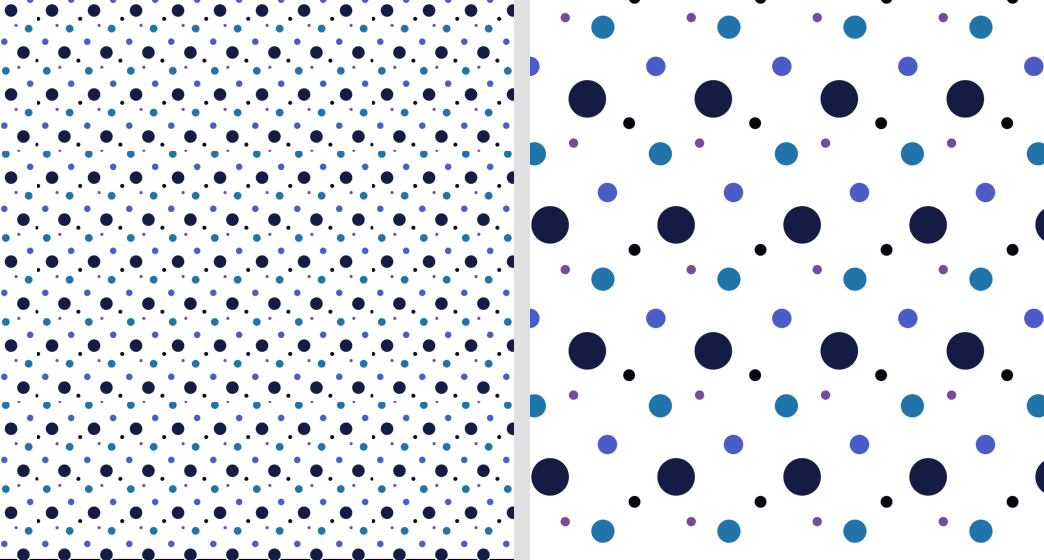
Left: the whole. Right: its middle third, enlarged.
A WebGL 1 fragment shader for this pattern:

```glsl
precision highp float;
// Staggered rows of navy, teal, periwinkle, black and violet dots on white.

uniform vec2 u_resolution;

// Lengths are in dot spacings, measured from the top left corner.
#define ROWS 13.333               // spacings over the canvas height
#define TILE vec2(7.976, 5.979)   // swatch size, trimmed a little short
#define SEAM vec2(0.873, 3.594)   // corner of one swatch
#define NAVY vec3(0.080, 0.110, 0.265)
#define TEAL vec3(0.130, 0.455, 0.665)
#define PERIWINKLE vec3(0.295, 0.360, 0.785)
#define VIOLET vec3(0.460, 0.300, 0.610)
#define INK vec3(0.025, 0.025, 0.060)
#define EDGE_LINE 0.026           // thickness of the bottom line
#define LINE_GAP 0.185            // clearance of the line around navy dots

// Distance to the nearest centre on a lattice one wide and two high.
float latticeDistance(vec2 p, vec2 centre) {
  vec2 cell = vec2(1.0, 2.0);
  return length(mod(p - centre + 0.5 * cell, cell) - 0.5 * cell);
}

// Distance to the dots of two alternating rows.
float rowPair(vec2 p, vec2 first, vec2 second) {
  return min(latticeDistance(p, first), latticeDistance(p, second));
}

float coverage(float dist, float radius, float soft) {
  return 1.0 - smoothstep(-soft, soft, dist - radius);
}

void main() {
  float pixel = ROWS / u_resolution.y;
  float soft = 0.75 * pixel;
  vec2 p = vec2(gl_FragCoord.x, u_resolution.y - gl_FragCoord.y) * pixel;

  // Repeat the swatch; dots that cross its seams are slightly clipped.
  vec2 t = mod(p - SEAM, TILE);

  float navy = rowPair(t, vec2(0.366, 0.635), vec2(0.661, 1.635));
  float teal = rowPair(t, vec2(0.785, 1.066), vec2(0.241, 0.071));
  float peri = rowPair(t, vec2(0.205, 1.377), vec2(0.821, 0.378));
  float ink = rowPair(t, vec2(0.036, 0.833), vec2(0.993, 1.828));
  float violet = rowPair(t, vec2(0.486, 0.990), vec2(0.552, 1.986));

  vec3 color = vec3(1.0);
  color = mix(color, VIOLET, coverage(violet, 0.037, soft));
  color = mix(color, INK, coverage(ink, 0.047, soft));
  color = mix(color, PERIWINKLE, coverage(peri, 0.077, soft));
  color = mix(color, TEAL, coverage(teal, 0.092, soft));
  color = mix(color, NAVY, coverage(navy, 0.149, soft));

  // Thin line along the bottom edge, broken around the navy dots.
  float height = gl_FragCoord.y * pixel;
  float line = clamp((EDGE_LINE - height) / pixel + 0.5, 0.0, 1.0);
  line *= 1.0 - coverage(navy, LINE_GAP, soft);
  color = mix(color, INK, line);

  gl_FragColor = vec4(color, 1.0);
}
```
